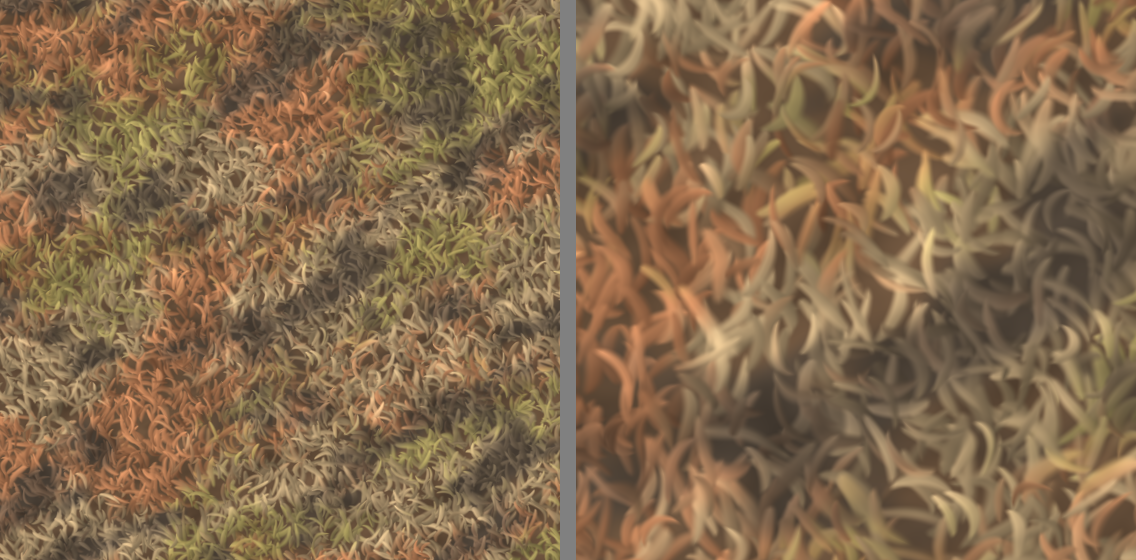
Left, the full canvas; right, a detail of the centre.
Reproduce this texture procedurally as a Shadertoy shader.

```glsl
// Dry autumn turf: curled straw, rust and olive blades in patches with soft hollows.
#define STRAW  vec3(0.69, 0.59, 0.44)
#define RUST   vec3(0.70, 0.47, 0.32)
#define OLIVE  vec3(0.57, 0.53, 0.30)
#define SOIL   vec3(0.39, 0.30, 0.22)
#define HOLLOW vec3(0.32, 0.275, 0.23)
#define DENSITY 30.0     // blade cells across the canvas
#define LAYERS 7
#define BLADE_WIDTH 0.11 // half width, in cells
#define SOFTNESS 0.08    // edge blur, in cells
#define CURL 0.007       // warp of the blades, in canvas units
#define SEED 17.0

vec2 hash2(vec2 p) {
    vec3 q = fract(p.xyx * vec3(0.1031, 0.1030, 0.0973));
    q += dot(q, q.yzx + 33.33);
    return fract((q.xx + q.yz) * q.zy);
}

float cornerSlope(vec2 cell, vec2 offset) {
    return dot(hash2(cell + SEED) * 2.0 - 1.0, offset);
}

float gradientNoise(vec2 p) {
    vec2 i = floor(p), f = fract(p);
    vec2 u = f * f * f * (f * (f * 6.0 - 15.0) + 10.0);
    vec2 e = vec2(1.0, 0.0);
    float low = mix(cornerSlope(i, f), cornerSlope(i + e, f - e), u.x);
    float high = mix(cornerSlope(i + e.yx, f - e.yx), cornerSlope(i + 1.0, f - 1.0), u.x);
    return mix(low, high, u.y);
}

float fbm(vec2 p) {
    float sum = 0.0, amplitude = 1.0;
    for (int i = 0; i < 3; i++) {
        sum += amplitude * gradientNoise(p);
        p = p * 2.1 + 13.7;
        amplitude *= 0.55;
    }
    return sum;
}

mat2 rotation(float a) {
    return mat2(cos(a), -sin(a), sin(a), cos(a));
}

// x: rust amount, y: olive amount, z: depth of hollow
vec3 patchFields(vec2 p) {
    vec2 slope = rotation(0.4) * p;
    float rust = fbm(slope * vec2(3.2, 4.6) + 3.1) + 0.15 * (0.6 - p.x);
    float olive = fbm(slope * vec2(3.0, 5.0) + 41.3) + 0.22 * (p.x + p.y - 1.1);
    float hollow = fbm(slope * vec2(4.2, 7.5) + 77.9);
    return vec3(rust, olive, hollow);
}

vec3 bladeColor(vec3 fields, vec2 rnd, float height) {
    vec2 jitter = (rnd - 0.5) * 0.3;
    vec3 color = mix(STRAW, RUST, smoothstep(-0.12, 0.22, fields.x + jitter.x));
    color = mix(color, OLIVE, 0.85 * smoothstep(0.0, 0.3, fields.y + jitter.y));
    color *= mix(0.74, 1.16, rnd.y) * mix(0.84, 1.06, height);
    float shade = smoothstep(0.02, 0.36, fields.z + jitter.x * 0.35);
    return mix(color, HOLLOW * mix(0.82, 1.3, rnd.y), shade * 0.8);
}

// Paints the bent, tapered blades of one jittered grid over the color.
vec3 paintLayer(vec3 color, vec2 p, vec3 fields, float lean, float layer) {
    float height = (layer + 1.0) / float(LAYERS);
    float scale = DENSITY * (0.82 + 0.4 * fract(layer * 0.618));
    vec2 grid = rotation(layer * 0.9) * p * scale + layer * 5.37;
    vec2 home = floor(grid);
    for (int y = 1; y >= -1; y--) {
        for (int x = -1; x <= 1; x++) {
            vec2 cell = home + vec2(x, y);
            vec2 place = hash2(cell + layer * 31.0);
            vec2 form = hash2(cell + layer * 31.0 + 211.0);
            vec2 tint = hash2(cell + layer * 31.0 + 503.0);

            // Undo the grid turn, then point the blade along its own direction
            float turn = lean + (form.x - 0.5) * 2.3;
            vec2 q = rotation(turn - layer * 0.9) * (grid - cell - place);
            float halfLength = mix(0.42, 0.78, form.y);
            float t = q.y / halfLength;
            float bend = (tint.x - 0.5) * 0.6;
            float side = q.x - bend * (t * t - 0.35);
            float width = BLADE_WIDTH * mix(0.65, 1.3, place.x);
            float taper = width * sqrt(max(1.0 - t * t, 0.0));
            float mask = 1.0 - smoothstep(-SOFTNESS, SOFTNESS, abs(side) - taper);
            mask *= 1.0 - smoothstep(0.8, 1.05, abs(t));

            vec3 blade = bladeColor(fields, tint, height);
            blade *= 0.99 + 0.13 * t - 0.12 * clamp(side / width, -1.0, 1.0);
            color = mix(color, blade, mask * 0.92);
        }
    }
    return color;
}

void mainImage(out vec4 fragColor, in vec2 fragCoord) {
    vec2 p = fragCoord / iResolution.y;
    vec3 fields = patchFields(p);
    vec2 curl = vec2(gradientNoise(p * 27.0), gradientNoise(p * 27.0 + 61.0));
    vec2 warped = p + CURL * curl;
    float lean = 0.3 + 1.3 * gradientNoise(p * 6.0 + 19.0);

    // Ground, then blades from the bottom up
    vec3 color = mix(SOIL, HOLLOW * 0.9, smoothstep(0.0, 0.3, fields.z));
    for (int i = 0; i < LAYERS; i++) {
        color = paintLayer(color, warped, fields, lean, float(i));
    }

    // Tuft-sized light and dark
    float tufts = fbm(rotation(0.5) * p * vec2(13.0, 19.0) + 7.0);
    color *= 1.0 + 0.3 * tufts;
    fragColor = vec4(clamp(color, 0.0, 1.0), 1.0);
}
```
